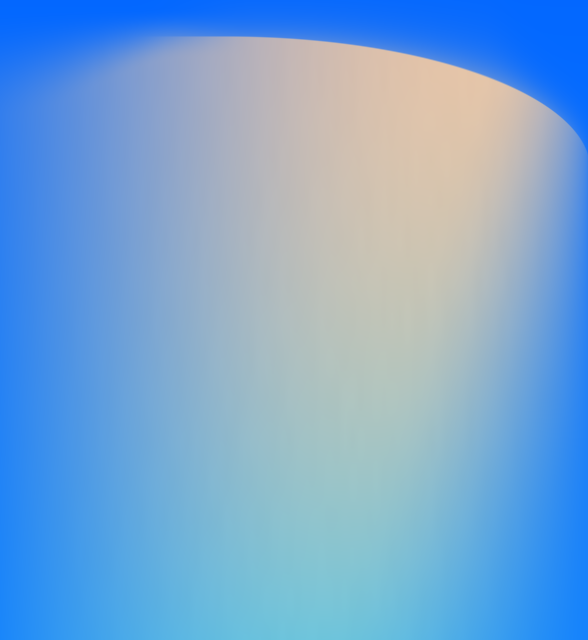
Reproduce this background procedurally as a WebGL 2 fragment shader.

```glsl
#version 300 es
precision highp float;
// A soft sheet of light on blue: peach at the top right, turning to aqua below.
// Its colour follows height, its strength falls off on both sides of a leaning
// ridge, and an elliptical arc cuts it off at the top with a faint halo.
uniform vec2 u_resolution;
out vec4 fragColor;

const float HALF_PI = 1.5707963;

float hash(vec2 p) {
    return fract(sin(dot(p, vec2(127.1, 311.7))) * 43758.55);
}

float valueNoise(vec2 p) {
    vec2 cell = floor(p), t = fract(p);
    t = t * t * (3.0 - 2.0 * t);
    float low = mix(hash(cell), hash(cell + vec2(1, 0)), t.x);
    float high = mix(hash(cell + vec2(0, 1)), hash(cell + vec2(1, 1)), t.x);
    return mix(low, high, t.y);
}

// Strength of the light across the sheet, with its peak on the ridge
float sheetStrength(vec2 p) {
    float ridge = 0.86 - 0.36 * p.y + 0.05 * p.y * p.y;
    float left = sin(HALF_PI * clamp(p.x / ridge, 0.0, 1.0));
    float right = cos(HALF_PI * clamp((p.x - ridge) / (1.0 - ridge), 0.0, 1.0));
    right = pow(max(right, 0.0), mix(0.35, 1.3, p.y));
    return p.x < ridge ? mix(mix(0.23, 0.13, p.y), 1.0, left)
                       : mix(mix(0.26, 0.08, p.y), 1.0, right);
}

// Approximate depth below the arc, which runs level on the left
float arcDepth(vec2 p) {
    vec2 q = max(vec2((p.x - 0.384) / 0.62, (0.265 - p.y) / 0.208), 0.0);
    return (1.0 - length(q)) * mix(0.208, 0.62, smoothstep(0.7, 1.05, q.x));
}

// Coverage: a crisp edge with a halo on the right, a wide blur on the left
float sheetCoverage(vec2 p) {
    float depth = arcDepth(p);
    float pixel = 1.0 / u_resolution.y;
    float halo = 0.36 * exp(min(depth, 0.0) / 0.026);
    float crisp = mix(halo, 1.0, smoothstep(-pixel, pixel, depth));
    float blur = mix(0.13, 0.035, smoothstep(0.0, 0.32, p.x));
    float soft = smoothstep(-0.045, blur, depth);
    return mix(soft, crisp, smoothstep(0.22, 0.44, p.x));
}

void main() {
    vec2 p = gl_FragCoord.xy / u_resolution;
    p.y = 1.0 - p.y; // measured down from the top

    float y2 = p.y * p.y;
    vec3 light = vec3(0.92 - 0.17 * p.y - 0.32 * y2, 0.77,
                      0.65 + 0.07 * p.y + 0.14 * y2);
    vec3 blue = mix(vec3(0.01, 0.405, 1.0), vec3(0.05, 0.49, 1.0), p.y);

    // Faint upright streaks within the light
    float streak = valueNoise(p * vec2(75.0, 16.0)) - 0.5;
    float amount = sheetStrength(p) * sheetCoverage(p);
    vec3 color = mix(blue, light, amount) + 0.008 * streak * amount;
    fragColor = vec4(color, 1.0);
}
```
